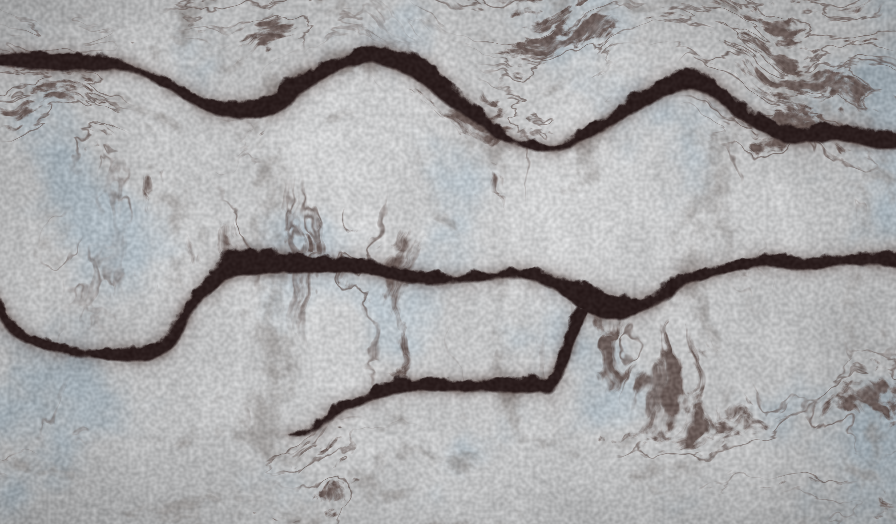
This texture is drawn by a Shadertoy shader. Its source:

```glsl
const vec3 STONE = vec3(0.805, 0.808, 0.812);
const vec3 SHADE = vec3(0.52, 0.50, 0.49);
const vec3 BLUE_TINT = vec3(-0.075, -0.035, -0.008);
const vec3 STAIN = vec3(0.37, 0.31, 0.295);
const vec3 CRACK = vec3(0.165, 0.115, 0.115);
const int CRACK_COUNT = 3;
const float CRACK_WIDTH = 0.0115;
const float EDGE_SOFTNESS = 0.0035;
const float HALO_SIZE = 0.011;
const float STAIN_THRESHOLD = 0.47;
const float GRAIN_SCALE = 130.0;
const float GRAIN_AMOUNT = 0.10;
const float VIGNETTE = 0.36;

vec2 gradientAt(vec2 cell) {
    vec3 h = fract(cell.xyx * vec3(0.1031, 0.1030, 0.0973));
    h += dot(h, h.yzx + 33.33);
    float angle = 6.2832 * fract((h.x + h.y) * h.z);
    return vec2(cos(angle), sin(angle));
}

float gradientNoise(vec2 p) {
    vec2 i = floor(p), f = p - i;
    vec2 u = f * f * f * (f * (f * 6.0 - 15.0) + 10.0);
    vec2 e = vec2(1.0, 0.0);
    float a = dot(gradientAt(i), f);
    float b = dot(gradientAt(i + e), f - e);
    float c = dot(gradientAt(i + e.yx), f - e.yx);
    float d = dot(gradientAt(i + 1.0), f - 1.0);
    return mix(mix(a, b, u.x), mix(c, d, u.x), u.y);
}

float fbm(vec2 p) {
    float sum = 0.0, amplitude = 1.0;
    for (int i = 0; i < 5; i++) {
        sum += amplitude * gradientNoise(p);
        p = mat2(1.6, 1.2, -1.2, 1.6) * p + 17.3;
        amplitude *= 0.5;
    }
    return sum;
}

float bump(float x, float center, float radius) {
    float t = (x - center) / radius;
    return exp(-t * t);
}

// Centre line of each crack
float crackHeight(int id, float x) {
    if (id == 0) {
        float envelope = smoothstep(0.05, 0.6, x) * (1.0 - smoothstep(1.3, 1.6, x));
        return 0.885 - 0.088 * x + 0.075 * envelope * sin(10.3 * (x - 0.57));
    }
    if (id == 1) {
        return mix(0.325, 0.5, smoothstep(0.27, 0.46, x)) + 0.08 * exp(-x / 0.05)
            - 0.035 * bump(x, 0.85, 0.12) - 0.085 * bump(x, 1.18, 0.14);
    }
    return 0.17 + 0.095 * smoothstep(0.53, 0.78, x) + 0.14 * smoothstep(1.03, 1.13, x);
}

// Signed distance to a crack, crumbly above and smoother below
float crackDistance(int id, vec2 p, float rough) {
    float y = crackHeight(id, p.x);
    float slope = (crackHeight(id, p.x + 0.004) - y) / 0.004;
    float offset = p.y - y;
    float width = CRACK_WIDTH * (1.0 + 1.3 * gradientNoise(vec2(p.x * 5.5, 7.3 * float(id) + 0.4)));
    float outside = 0.0;
    if (id == 0) width += 0.007 * (bump(p.x, 0.74, 0.09) + bump(p.x, 1.33, 0.06));
    if (id == 1) width += 0.013 * bump(p.x, 0.46, 0.06) + 0.012 * bump(p.x, 1.15, 0.07);
    if (id == 2) {
        width *= smoothstep(0.5, 0.72, p.x);
        outside = max(max(0.55 - p.x, p.x - 1.12), 0.0);
    }
    float crumble = rough * mix(0.005, 0.013, smoothstep(-0.01, 0.01, offset));
    return abs(offset) / sqrt(1.0 + slope * slope) - width + crumble + outside;
}

void mainImage(out vec4 fragColor, in vec2 fragCoord) {
    vec2 uv = fragCoord / iResolution.xy;
    vec2 p = fragCoord / iResolution.y;
    float rough = fbm(p * 27.0);
    float grain = gradientNoise(p * GRAIN_SCALE) + 0.5 * gradientNoise(p * GRAIN_SCALE * 0.53 + 9.0);

    // Flow that bends with the folds
    vec2 flow = p + 0.07 * vec2(fbm(p * 3.0 + 4.0), fbm(p * 3.0 + 31.0));
    flow.y -= 0.6 * crackHeight(0, p.x) * smoothstep(0.1, 0.8, p.y);
    float streak = fbm(flow * vec2(5.0, 14.0));
    float flakes = fbm(flow * vec2(24.0, 58.0));

    // Pale stone with clouds, smudges and blue patches
    vec2 fromCenter = uv - vec2(0.5, 0.54);
    vec3 color = STONE - VIGNETTE * dot(fromCenter, fromCenter);
    color += 0.06 * fbm(p * 4.0 + 12.0) + 0.035 * flakes;
    color += BLUE_TINT * smoothstep(0.05, 0.6, fbm(p * 3.2 + 53.0));
    float smudge = smoothstep(0.15, 0.75, fbm(flow * vec2(7.0, 13.0) + 71.0) + 0.3 * rough);
    color = mix(color, SHADE, 0.55 * smudge);

    // Brown flakes and thin veins
    float region = fbm(p * 2.3 + 6.0) + 0.3 * (p.y - 0.5);
    region += 0.55 * bump(p.x, 1.06, 0.16) * bump(p.y, 0.95, 0.08);
    region += 0.55 * bump(p.x, 1.62, 0.15) * bump(p.y, 0.81, 0.06);
    float stain = smoothstep(0.0, 0.28, 0.8 * streak + 0.45 * flakes + 0.8 * region - STAIN_THRESHOLD);
    float vein = 1.0 - smoothstep(0.0, 0.06, abs(streak + 0.08 * flakes));
    vein *= smoothstep(0.0, 0.35, region);
    float stainCover = max(stain * (0.78 + 0.5 * flakes), 0.65 * vein);
    color = mix(color, STAIN, clamp(stainCover, 0.0, 0.9));

    // Dark cracks with a sooty halo
    vec2 bent = p + 0.012 * vec2(gradientNoise(p * 11.0), gradientNoise(p * 11.0 + 40.0));
    float crack = 1.0;
    for (int id = 0; id < CRACK_COUNT; id++) {
        crack = min(crack, crackDistance(id, bent, rough));
    }
    float halo = exp(-max(crack, 0.0) / HALO_SIZE) * clamp(0.5 + 0.6 * rough, 0.1, 0.8);
    color = mix(color, STAIN, halo);
    float crackCover = 1.0 - smoothstep(-EDGE_SOFTNESS, EDGE_SOFTNESS, crack);
    color = mix(color, CRACK, crackCover);

    color += GRAIN_AMOUNT * grain * mix(1.0, 0.4, crackCover);
    fragColor = vec4(clamp(color, 0.0, 1.0), 1.0);
}
```
